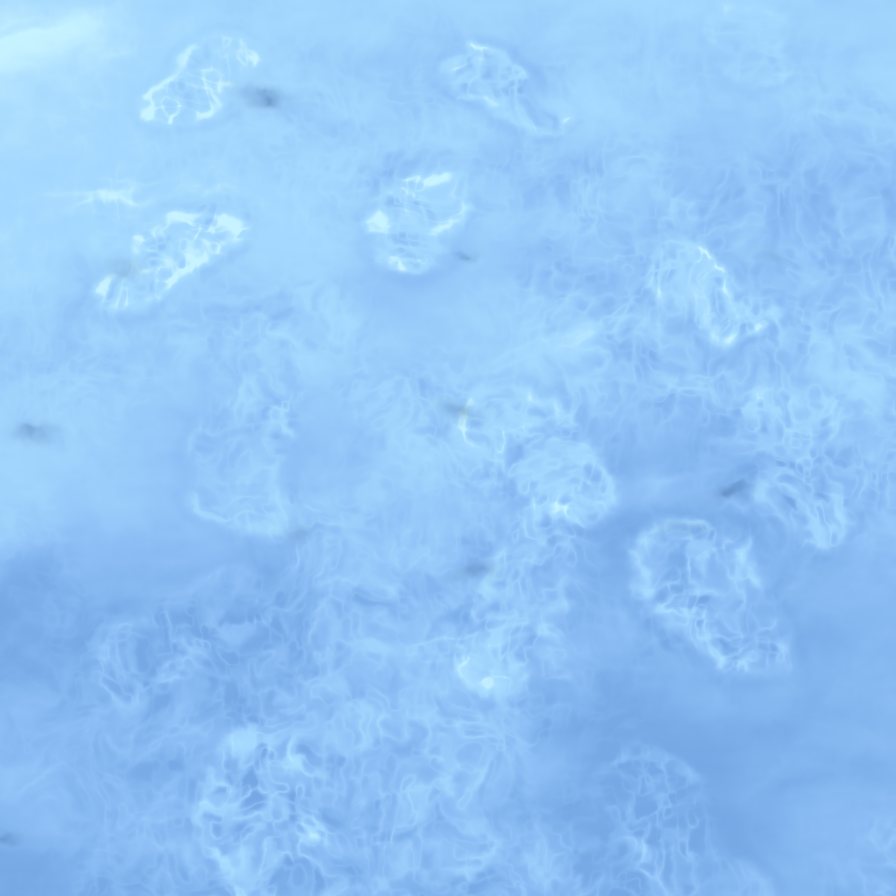
Write a WebGL 1 fragment shader that draws this texture.

```glsl
precision highp float;

uniform vec2 u_resolution;

const vec3 SHADE = vec3(0.46, 0.66, 0.895);
const vec3 MIDTONE = vec3(0.565, 0.76, 0.97);
const vec3 PALE = vec3(0.65, 0.85, 0.995);
const vec3 GLINT = vec3(0.78, 0.95, 1.0);
const vec3 SMUDGE = vec3(0.34, 0.51, 0.72);

const float TONE_BOTTOM = 0.03;
const float TONE_TOP = 0.82;
const float CLOUD_CONTRAST = 1.05;
const float MOTTLE_CONTRAST = 0.55;
const float CRUMB_CONTRAST = 0.62;
const float PRINT_CONTRAST = 0.72;
const float NEAR_LENGTH = 0.135;
const float FAR_LENGTH = 0.09;
const float NEAR_SQUASH = 0.95;
const float FAR_SQUASH = 0.5;
const int PRINTS = 15;
const int SCUFFS = 5;
const int SMUDGES = 11;

float hash(vec2 p) {
  vec3 q = fract(vec3(p.xyx) * 0.1031);
  q += dot(q, q.yzx + 33.33);
  return fract((q.x + q.y) * q.z);
}

vec2 hash2(float n) {
  return vec2(hash(vec2(n, 17.0)), hash(vec2(n, 53.0)));
}

float noise(vec2 p) {
  vec2 i = floor(p), f = fract(p);
  f = f * f * f * (f * (f * 6.0 - 15.0) + 10.0);
  return mix(mix(hash(i), hash(i + vec2(1.0, 0.0)), f.x),
             mix(hash(i + vec2(0.0, 1.0)), hash(i + 1.0), f.x), f.y);
}

float fbm(vec2 p) {
  float sum = 0.0, weight = 0.5;
  for (int i = 0; i < 5; i++) {
    sum += weight * noise(p);
    p = mat2(1.6, 1.2, -1.2, 1.6) * p + 7.3;
    weight *= 0.5;
  }
  return sum;
}

float ridge(vec2 p) {
  return 1.0 - abs(2.0 * noise(p) - 1.0);
}

mat2 turn(float a) {
  return mat2(cos(a), -sin(a), sin(a), cos(a));
}

float ellipse(vec2 p, vec2 r) {
  return (length(p / r) - 1.0) * min(r.x, r.y);
}

// Ball and heel of a boot sole, blended at the arch
float sole(vec2 p) {
  float ball = ellipse(p - vec2(0.0, 0.36), vec2(0.45, 0.60));
  float heel = ellipse(p + vec2(0.0, 0.54), vec2(0.38, 0.42));
  float h = clamp(0.5 + 0.5 * (heel - ball) / 0.25, 0.0, 1.0);
  return mix(heel, ball, h) - 0.25 * h * (1.0 - h);
}

// Tone added by one print: broken rim, packed inside, faint tread
float footprint(vec2 p, float seed, float crumbs) {
  float d = sole(p);
  float inside = 1.0 - smoothstep(-0.12, 0.06, d);
  float wear = smoothstep(0.3, 0.7, noise(p * 2.6 + seed * 9.1));
  float rim = exp(-pow(d / 0.075, 2.0)) * (0.08 + 0.92 * wear);
  float tread = smoothstep(0.35, 1.0, sin(p.y * 27.0 + 5.0 * noise(p * 4.0 + seed)));
  float lip = exp(-pow((d + 0.1) / 0.12, 2.0)) * smoothstep(-0.5, -0.9, p.y);
  float hollow = exp(-pow((d - 0.16) / 0.1, 2.0));
  return rim * (0.25 + 0.85 * crumbs) + 0.6 * lip * crumbs - 0.15 * hollow
       + inside * (0.25 * tread * wear + 0.9 * (crumbs - 0.42));
}

void main() {
  vec2 uv = gl_FragCoord.xy / u_resolution;
  vec2 warp = vec2(fbm(uv * 13.0), fbm(uv * 13.0 + 41.0)) - 0.48;

  // Snow lit from the far side, with soft clouds
  float tone = mix(TONE_BOTTOM, TONE_TOP, smoothstep(-0.1, 1.1, uv.y));
  tone += 0.2 * (0.45 - uv.x) * smoothstep(0.1, 0.8, uv.y);
  tone += CLOUD_CONTRAST * (fbm(uv * vec2(4.0, 6.5) + 3.0) - 0.46);
  tone += 0.05 * (noise(uv * vec2(26.0, 110.0)) - 0.5);

  // Trodden patches, mottled and crumbly, mostly near the middle
  float trodden = smoothstep(0.36, 0.6, fbm(uv * 4.5 + 19.0));
  trodden *= smoothstep(1.1, 0.6, uv.y) * smoothstep(-0.15, 0.35, uv.x);
  float crumbs = 0.55 * ridge(uv * vec2(48.0, 40.0) + 3.5 * warp)
               + 0.45 * ridge(uv * vec2(100.0, 86.0) + 5.0 * warp);
  float mottle = fbm(uv * vec2(24.0, 28.0) + 2.0 * warp + 60.0) - 0.47;
  tone += MOTTLE_CONTRAST * mottle * (0.3 + 0.7 * trodden);
  tone += CRUMB_CONTRAST * (0.08 + 0.92 * trodden) * (crumbs - 0.47);

  // Prints on a jittered grid, smaller and flatter with distance
  for (int i = 0; i < PRINTS; i++) {
    float n = float(i);
    vec2 cell = vec2(mod(n, 3.0), floor(n / 3.0));
    vec2 centre = vec2(0.22, 0.1) + cell * vec2(0.3, 0.205);
    centre += (hash2(n + 2.0) - 0.5) * vec2(0.18, 0.12);
    float size = mix(NEAR_LENGTH, FAR_LENGTH, centre.y);
    float squash = mix(NEAR_SQUASH, FAR_SQUASH, centre.y);
    float lean = (0.5 - centre.x) * 1.6 + (hash(vec2(n, 8.0)) - 0.5) * 1.1;
    vec2 p = turn(-lean) * ((uv - centre) / vec2(size, size * squash)) + 0.6 * warp;
    float strength = mix(0.25, 1.0, hash(vec2(n, 31.0)));
    tone += PRINT_CONTRAST * strength * footprint(p, n, crumbs);
  }

  // Long slipping scuffs
  for (int i = 0; i < SCUFFS; i++) {
    float n = float(i);
    vec2 centre = vec2(hash2(n + 70.0).x, (n + 1.7) / 6.0);
    vec2 p = turn(0.1 + 0.3 * hash(vec2(n, 77.0))) * (uv - centre) + 0.035 * warp;
    vec2 q = p / vec2(0.11, 0.018);
    tone += 0.4 * exp(-dot(q, q)) * ridge(p * vec2(14.0, 75.0) + n * 5.0);
  }

  // Small dark smears of dirt
  float dirt = 0.0;
  for (int i = 0; i < SMUDGES; i++) {
    float n = float(i);
    vec2 spread = mix(vec2(0.009, 0.006), vec2(0.028, 0.011), hash(vec2(n, 91.0)));
    vec2 p = (uv - hash2(n + 110.0) + 0.07 * warp) / spread;
    dirt += exp(-dot(p, p)) * mix(0.2, 0.6, hash(vec2(n, 97.0))) * (0.5 + crumbs);
  }

  vec3 colour = mix(SHADE, MIDTONE, smoothstep(-0.2, 0.55, tone));
  colour = mix(colour, PALE, smoothstep(0.35, 1.0, tone));
  colour = mix(colour, GLINT, smoothstep(0.95, 1.5, tone));
  colour = mix(colour, SMUDGE, clamp(dirt, 0.0, 0.65));
  gl_FragColor = vec4(colour, 1.0);
}
```
